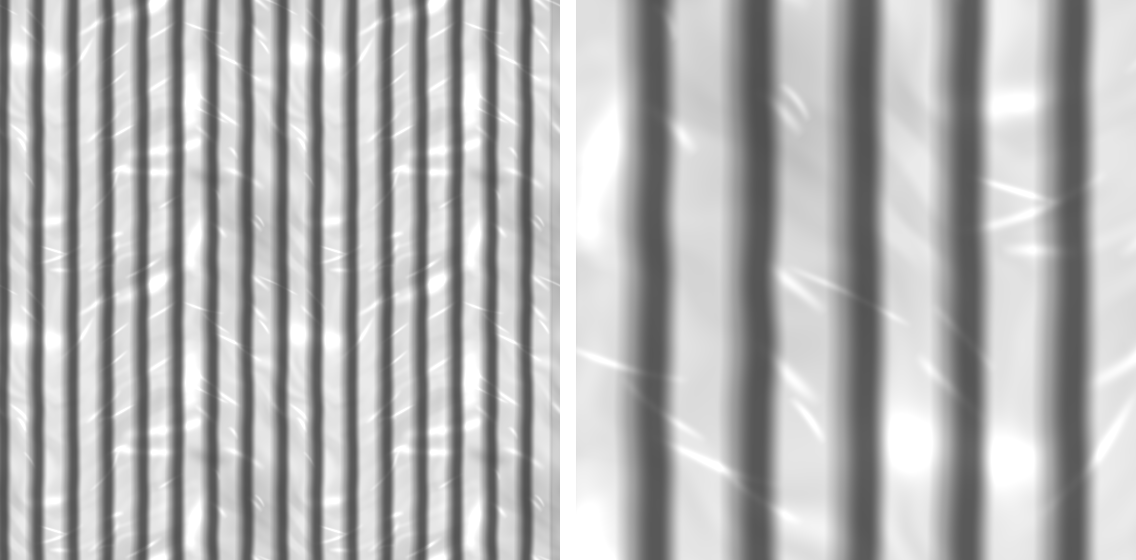
Left: the whole. Right: its middle third, enlarged.
Write a three.js fragment shader that draws this texture map.

```glsl
// Corrugated pale metal: sixteen upright ridges under a 2 by 2 tile of brushed wear.
#define RIDGES 16.05
#define GROOVE_OFFSET 0.11
#define WEAR_TILES 2.0
#define GROOVE_TONE 0.345
#define RIDGE_TONE 0.885
#define STREAK_DEPTH 0.15
#define SCRATCHES 44
#define SCRATCH_GAIN 0.14
#define BRUSH_GAIN 0.17
#define GROOVE_WEAR 0.22

varying vec2 vUv;

float hash(vec2 p) {
  p = fract(p * vec2(0.1031, 0.1137));
  p += dot(p, p.yx + 33.33);
  return fract((p.x + p.y) * p.x * 17.7);
}

// Value noise that wraps after "period" cells.
float tileNoise(vec2 p, vec2 period) {
  vec2 cell = floor(p), f = fract(p);
  f = f * f * (3.0 - 2.0 * f);
  vec2 lo = mod(cell, period), hi = mod(cell + 1.0, period);
  return mix(mix(hash(lo + 3.0), hash(vec2(hi.x, lo.y) + 3.0), f.x),
             mix(hash(vec2(lo.x, hi.y) + 3.0), hash(hi + 3.0), f.x), f.y);
}

// Tapered, bent stroke on the wrapping unit tile.
float stroke(vec2 t, vec2 center, vec2 halfSize, float angle, float bend) {
  vec2 d = fract(t - center + 0.5) - 0.5;
  float c = cos(angle), s = sin(angle);
  d = vec2(c * d.x + s * d.y, c * d.y - s * d.x) / halfSize;
  d.y -= bend * (d.x * d.x - 0.3);
  return max(1.0 - d.x * d.x, 0.0) * exp(-d.y * d.y);
}

// Brightness across one ridge: steep on the lit side, slow on the shaded side.
float ridgeProfile(float side) {
  float lit = smoothstep(0.03, 0.26, side);
  float shaded = smoothstep(0.03, 0.40, -side);
  float shelf = 0.08 * smoothstep(-0.20, -0.26, side) * smoothstep(-0.40, -0.34, side);
  return lit + shaded - shelf;
}

// Fine grain, falling to the right in some areas and rising in others.
float brushedGrain(vec2 t, float warp) {
  float falling = tileNoise(vec2(22.0 * (t.x + t.y) + 5.0 * warp, 5.0 * (t.x - t.y)), vec2(22.0, 5.0));
  float rising = tileNoise(vec2(18.0 * (2.0 * t.y - t.x) + 6.0 * warp, 5.0 * t.x), vec2(18.0, 5.0));
  float upright = tileNoise(vec2(30.0 * t.x + 2.0 * warp, 4.0 * t.y), vec2(30.0, 4.0));
  float zone = smoothstep(-0.3, 0.4, sin(6.2832 * (t.x - 0.2)));
  return 0.65 * mix(falling, rising, zone) + 0.35 * upright;
}

// Thin scratches, their slope set by where they fall on the tile.
float scratches(vec2 t) {
  float sum = 0.0;
  for (int i = 0; i < SCRATCHES; i++) {
    float n = float(i) + 1.0;
    vec2 center = vec2(hash(vec2(n, 11.0)), hash(vec2(n, 47.0)));
    float r = hash(vec2(n, 83.0));
    float slope = mix(-0.65, 0.55, smoothstep(-0.3, 0.4, sin(6.2832 * (center.x - 0.2))));
    vec2 halfSize = vec2(mix(0.025, 0.10, r), mix(0.004, 0.009, hash(vec2(n, 29.0))));
    sum += stroke(t, center, halfSize, slope + 0.8 * (r - 0.5), 3.0 * (r - 0.4));
  }
  return min(sum, 1.4);
}

// Broad pale smears.
float smears(vec2 t) {
  float sum = stroke(t, vec2(0.47, 0.95), vec2(0.16, 0.018), 0.33, 1.5);
  sum += stroke(t, vec2(0.56, 0.98), vec2(0.09, 0.022), 0.55, 0.5);
  sum += stroke(t, vec2(0.69, 0.66), vec2(0.13, 0.045), 1.42, 0.4);
  sum += stroke(t, vec2(0.60, 0.47), vec2(0.17, 0.017), 0.20, 1.0);
  sum += stroke(t, vec2(0.53, 0.39), vec2(0.13, 0.014), -0.05, 1.0);
  sum += stroke(t, vec2(0.12, 0.80), vec2(0.15, 0.034), -0.10, -0.5);
  sum += stroke(t, vec2(0.18, 0.22), vec2(0.09, 0.020), 0.25, 1.0);
  sum += stroke(t, vec2(0.70, 0.14), vec2(0.13, 0.022), 1.30, -1.2);
  sum += stroke(t, vec2(0.87, 0.37), vec2(0.09, 0.010), -0.45, -1.0);
  return min(sum, 1.2);
}

void main() {
  vec2 tile = vUv * WEAR_TILES;
  float broad = tileNoise(tile * 4.0, vec2(4.0));
  float ripple = tileNoise(tile * vec2(9.0, 13.0), vec2(9.0, 13.0));
  vec2 bent = tile + 0.022 * (vec2(ripple, broad) - 0.5);

  // Ridges, with slightly wavering groove edges.
  float ridge = vUv.x * RIDGES - GROOVE_OFFSET;
  float side = fract(ridge + 0.5) - 0.5;
  float light = ridgeProfile(side + 0.045 * (ripple - 0.5));
  light = max(light, 0.8 * smoothstep(15.55, 15.75, ridge));
  float tone = mix(GROOVE_TONE, RIDGE_TONE, light);

  // Wear, weaker inside the grooves.
  float grain = brushedGrain(bent, broad + 0.4 * ripple);
  float pale = smears(bent) * (0.6 + 0.8 * grain);
  float shadow = stroke(bent, vec2(0.92, 0.22), vec2(0.17, 0.10), -0.6, 0.3);
  shadow += stroke(bent, vec2(0.74, 0.37), vec2(0.10, 0.025), -0.25, 0.5);
  float wear = STREAK_DEPTH * (grain - 0.5) + 0.07 * (broad - 0.5);
  wear += SCRATCH_GAIN * scratches(bent) + BRUSH_GAIN * pale - 0.13 * shadow;
  tone += wear * mix(GROOVE_WEAR, 1.0, light);

  gl_FragColor = vec4(vec3(clamp(tone, 0.0, 1.0)), 1.0);
}
```
